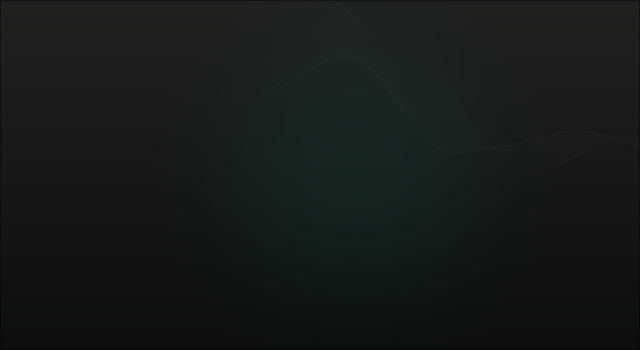
Give the GLSL for this background, as a WebGL 2 fragment shader.

```glsl
#version 300 es
precision highp float;
// Dark charcoal backdrop with a soft green glow and a faint ribbon of lines.
// The ribbon blends two smooth curves, each a chain of eased height changes;
// all lengths are in canvas heights, with the origin at the lower left.
uniform vec2 u_resolution;
out vec4 outColor;

const int LINE_COUNT = 24;
const vec3 CHARCOAL_TOP = vec3(0.126, 0.127, 0.125);
const vec3 CHARCOAL_BOTTOM = vec3(0.051, 0.053, 0.052);
const vec3 GREEN_LIGHT = vec3(-0.001, 0.050, 0.036);
const vec3 LINE_TINT = vec3(0.023, 0.026, 0.025);

// Eased change of height between two positions
float ramp(float x, float start, float end, float rise) {
  return rise * smoothstep(start, end, x);
}

// One inside the span from start to end, easing to zero outside it
float span(float x, float start, float end, float softness) {
  return smoothstep(start - softness, start, x) * (1.0 - smoothstep(end, end + softness, x));
}

// Lower rim: crest, long fall, shallow dip and a second crest
float lowerRim(float x) {
  return 0.715 + ramp(x, 0.70, 0.99, 0.123) + ramp(x, 0.99, 1.29, -0.274)
       + ramp(x, 1.29, 1.42, 0.012) + ramp(x, 1.42, 1.55, -0.061)
       + ramp(x, 1.55, 1.75, 0.085) + ramp(x, 1.75, 1.90, -0.045);
}

// Upper rim: steep fall into a trough, then a gentle swell
float upperRim(float x) {
  return 1.07 + ramp(x, 0.81, 1.19, -0.213) + ramp(x, 1.19, 1.417, -0.276)
       + ramp(x, 1.417, 1.643, 0.045) + ramp(x, 1.643, 1.85, -0.031);
}

// Antialiased stroke around a curve of known height and slope
float stroke(float y, float height, float slope, float halfWidth, float pixel) {
  float dist = abs(y - height) / sqrt(1.0 + slope * slope);
  float coverage = min(1.0, 2.0 * halfWidth / pixel);
  return coverage * (1.0 - smoothstep(0.0, halfWidth + pixel, dist));
}

// Strongest line of the ribbon at p, with brighter rims
float ribbon(vec2 p, float pixel) {
  float stepX = 0.004;
  vec2 rims = vec2(lowerRim(p.x), upperRim(p.x));
  vec2 ahead = vec2(lowerRim(p.x + stepX), upperRim(p.x + stepX));
  vec2 slopes = (ahead - rims) / stepX;
  // Each rim dims over one stretch: the shallow dip and the upper shoulder
  float lowerDim = 0.85 * span(p.x, 1.48, 1.54, 0.10);
  float upperDim = 0.75 * span(p.x, 1.06, 1.22, 0.08);
  float light = 0.0;
  for (int i = 0; i < LINE_COUNT; i++) {
    float t = float(i) / float(LINE_COUNT - 1);
    float strength = mix(0.38, 1.0, pow(abs(2.0 * t - 1.0), 8.0));
    strength *= 1.0 - lowerDim * (1.0 - t) - upperDim * t;
    float height = mix(rims.x, rims.y, t);
    float slope = mix(slopes.x, slopes.y, t);
    light = max(light, strength * stroke(p.y, height, slope, 0.0012, pixel));
  }
  return light * smoothstep(0.60, 0.92, p.x);
}

// Round light, level in its core and easing out to nothing at its radius
float glow(vec2 p, vec2 center, float core, float radius) {
  return 1.0 - smoothstep(core, radius, length(p - center));
}

// Thin dark frame along the canvas edge
float frame(vec2 p, vec2 size, float width, float pixel) {
  vec2 inset = min(p, size - p);
  return 1.0 - smoothstep(width - 0.5 * pixel, width + 0.5 * pixel, min(inset.x, inset.y));
}

void main() {
  float pixel = 1.0 / u_resolution.y;
  vec2 p = gl_FragCoord.xy * pixel;
  vec2 size = u_resolution * pixel;

  vec3 color = mix(CHARCOAL_BOTTOM, CHARCOAL_TOP, p.y);
  color += GREEN_LIGHT * glow(p, vec2(0.555 * size.x, 0.50), 0.04, 0.60);
  color += LINE_TINT * ribbon(p, pixel);
  color *= 1.0 - 0.4 * frame(p, size, 0.003, pixel);

  outColor = vec4(color, 1.0);
}
```
